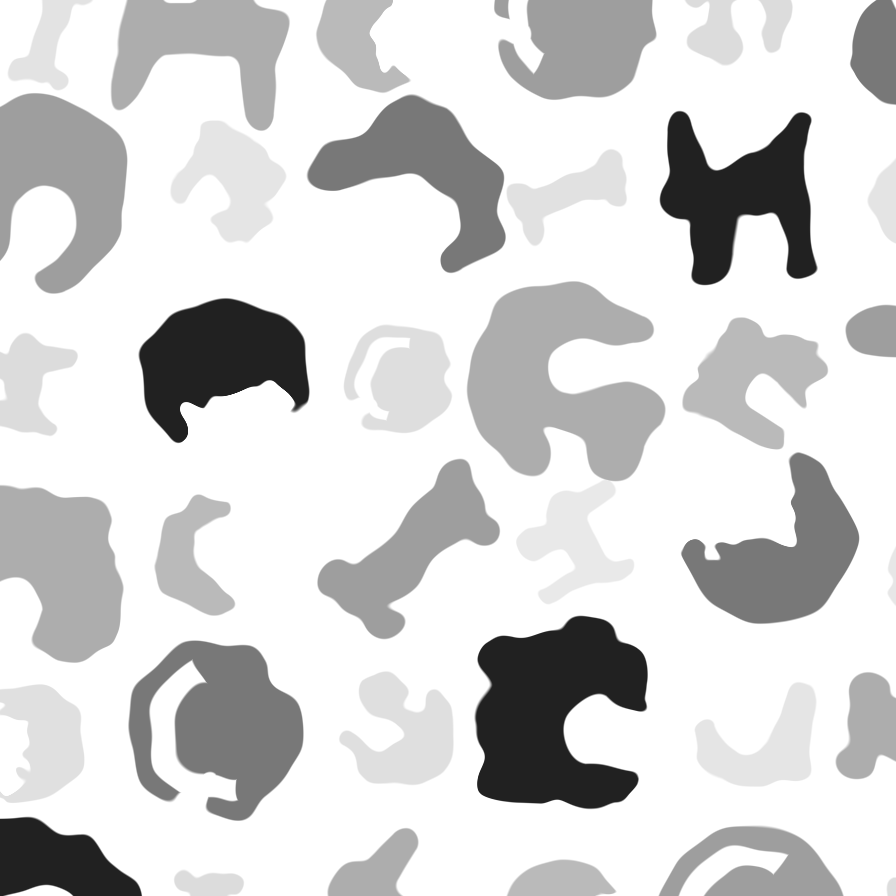
This pattern is drawn by a three.js fragment shader. Its source:

```glsl
// Scattered flat grey cutouts on white: hooks, cups, crescents, bones, blocks.
// A jittered checkerboard alternates large dark and small pale pieces; each is
// a distance function of joined and bitten limbs, turned and gently warped.
varying vec2 vUv;

float hash(vec2 p) {
  return fract(sin(dot(p, vec2(127.1, 311.7))) * 43758.5453);
}

float noise(vec2 p) {
  vec2 i = floor(p), f = fract(p);
  f = f * f * (3.0 - 2.0 * f);
  return mix(mix(hash(i), hash(i + vec2(1, 0)), f.x),
             mix(hash(i + vec2(0, 1)), hash(i + vec2(1, 1)), f.x), f.y);
}

// Rounded union and rounded subtraction
float join(float a, float b) {
  float h = max(0.12 - abs(a - b), 0.0);
  return min(a, b) - h * h / 0.48;
}

float bite(float a, float b) {
  return -join(-a, b);
}

float disc(vec2 p, float x, float y, float r) {
  return length(p - vec2(x, y)) - r;
}

// Tapered capsule from a to b
float limb(vec2 p, vec2 a, vec2 b, float ra, float rb) {
  vec2 ab = b - a;
  float h = clamp(dot(p - a, ab) / dot(ab, ab), 0.0, 1.0);
  return length(p - a - ab * h) - mix(ra, rb, h);
}

float hook(vec2 p) {
  float d = limb(p, vec2(-0.37, -0.74), vec2(-0.62, 0.2), 0.25, 0.33);
  d = join(d, limb(p, vec2(-0.6, 0.25), vec2(0.0, 0.75), 0.34, 0.23));
  d = join(d, limb(p, vec2(0.0, 0.75), vec2(0.6, 0.72), 0.23, 0.22));
  return join(d, limb(p, vec2(0.6, 0.72), vec2(0.81, 0.42), 0.22, 0.15));
}

float cup(vec2 p) {
  float d = bite(disc(p, 0.0, -0.1, 0.9), -p.y);
  d = join(d, limb(p, vec2(-0.78, 0.45), vec2(-0.68, -0.2), 0.15, 0.25));
  d = bite(d, disc(p, -0.27, 0.15, 0.3));
  d = join(d, limb(p, vec2(0.17, 0.6), vec2(0.22, -0.3), 0.18, 0.22));
  d = join(d, limb(p, vec2(0.1, 0.64), vec2(0.35, 0.66), 0.36, 0.3));
  return join(d, disc(p, 0.75, -0.08, 0.2));
}

float crescent(vec2 p, float seed) {
  float ragged = 0.35 * (noise(p * 5.0 + seed) - 0.5);
  return bite(disc(p, 0.0, 0.0, 0.95), disc(p, -0.72, 0.15, 0.72) + ragged);
}

float bone(vec2 p) {
  float d = limb(p, vec2(-0.65, 0.25), vec2(0.65, -0.2), 0.3, 0.26);
  d = join(d, min(disc(p, -0.52, 0.6, 0.17), disc(p, -0.9, 0.08, 0.17)));
  return join(d, min(disc(p, 0.85, 0.12, 0.18), disc(p, 0.66, -0.52, 0.2)));
}

float block(vec2 p, float seed) {
  float d = length(max(abs(p) - 0.55, 0.0)) - 0.3;
  d = join(d, disc(p, 0.3, 0.75, 0.3)) + 0.16 * (noise(p * 4.0 + seed) - 0.5);
  return bite(d, limb(p, vec2(0.3, -0.05), vec2(1.2, -0.25), 0.32, 0.16));
}

float slottedBall(vec2 p) {
  float slot = max(abs(length(p) - 0.62) - 0.11, p.x - 0.4 * p.y);
  slot = min(slot, limb(p, vec2(-0.5, -0.35), vec2(-1.0, -0.5), 0.12, 0.15));
  return bite(bite(disc(p, 0.0, 0.0, 0.92), slot), disc(p, 0.98, -0.1, 0.18));
}

float critter(vec2 p) {
  float d = limb(p, vec2(-0.5, -0.1), vec2(0.6, -0.05), 0.3, 0.28);
  d = join(d, limb(p, vec2(-0.6, -0.2), vec2(-0.62, 0.85), 0.22, 0.14));
  d = join(d, limb(p, vec2(0.35, 0.65), vec2(0.2, 0.0), 0.27, 0.22));
  d = join(d, limb(p, vec2(-0.6, -0.2), vec2(-0.8, -0.7), 0.22, 0.13));
  return join(d, limb(p, vec2(0.5, -0.1), vec2(0.58, -0.85), 0.22, 0.15));
}

float piece(vec2 p, float kind, float seed) {
  p += 0.18 * (vec2(noise(p * 2.6 + seed), noise(p * 2.6 - seed)) - 0.5);
  if (kind < 1.0) return hook(p);
  if (kind < 2.0) return cup(p);
  if (kind < 3.0) return crescent(p, seed);
  if (kind < 4.0) return bone(p);
  if (kind < 5.0) return block(p, seed);
  if (kind < 6.0) return slottedBall(p);
  return critter(p);
}

void main() {
  vec2 grid = vUv * 5.0 + vec2(0.3, 0.6);
  float shade = 1.0;
  for (int j = -1; j <= 1; j++) {
    for (int i = -1; i <= 1; i++) {
      vec2 cell = floor(grid) + vec2(float(i), float(j));
      bool large = mod(cell.x + cell.y + 0.5, 2.0) < 1.0;
      float kind = mod(3.0 * cell.x + 2.0 * cell.y + 0.5, 7.0);
      float rank = mod(floor((3.0 * cell.x - cell.y) * 0.5) + 0.5, 4.0);
      float seed = 20.0 * hash(cell + 3.7);

      // Grey tone: four steps for large pieces, mostly pale for small ones
      float tone = rank < 1.0 ? 0.73 : 0.89 + 0.06 * (hash(cell + 8.1) - 0.5);
      if (large) tone = rank < 1.0 ? 0.13 : rank < 2.0 ? 0.47 : rank < 3.0 ? 0.62 : 0.68;

      // Place, turn and scale the piece
      vec2 jitter = 0.2 * (vec2(hash(cell), hash(cell + 5.3)) - 0.5);
      float radius = (large ? 0.53 : 0.33) * mix(0.92, 1.08, hash(cell + 1.9));
      float a = 6.2832 * hash(cell + 6.4);
      vec2 p = mat2(cos(a), sin(a), -sin(a), cos(a)) * (grid - cell - 0.5 - jitter);
      float d = piece(p / radius, kind, seed) * radius;
      shade = min(shade, mix(tone, 1.0, smoothstep(-0.006, 0.006, d)));
    }
  }
  gl_FragColor = vec4(vec3(shade), 1.0);
}
```
